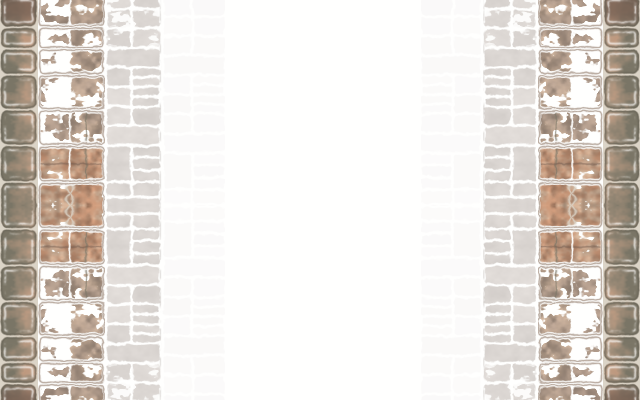
Reproduce this background procedurally as a WebGL 1 fragment shader.

```glsl
precision highp float;
// Mirrored bands of glossy reptile-leather tiles fading into a white centre.
uniform vec2 u_resolution;

// Layout, in units of a 768 x 480 canvas
const vec2 CANVAS = vec2(768.0, 480.0);
const float MIRROR_Y = 233.5;
const float RIGHT_SCALE = 1.027;
const vec4 COLUMN_ENDS = vec4(45.5, 126.0, 194.0, 270.0);
const vec4 ROWS_NEAR = vec4(28.0, 72.0, 115.0, 157.0);
const vec4 ROWS_FAR = vec4(157.0, 188.0, 214.0, 252.0);
const float BRICK_START = 72.0;
const float BRICK_PITCH = 23.4;

// Colours
const vec3 WHITE = vec3(1.0, 1.0, 0.996);
const vec3 SEAM = vec3(0.86, 0.83, 0.78);
const vec3 OLIVE = vec3(0.48, 0.46, 0.40);
const vec3 TAN = vec3(0.77, 0.67, 0.58);
const vec3 RUST = vec3(0.72, 0.54, 0.43);
const vec3 UMBER = vec3(0.45, 0.36, 0.31);
const vec3 TAUPE = vec3(0.66, 0.58, 0.52);
const vec3 PALE = vec3(0.865, 0.845, 0.83);
const vec3 GHOST = vec3(0.984, 0.98, 0.978);

float hash(vec2 p) {
  return fract(sin(dot(p, vec2(127.1, 311.7))) * 43758.5);
}

float noise(vec2 p) {
  vec2 i = floor(p), f = fract(p);
  f = f * f * (3.0 - 2.0 * f);
  return mix(mix(hash(i), hash(i + vec2(1, 0)), f.x),
             mix(hash(i + vec2(0, 1)), hash(i + 1.0), f.x), f.y);
}

float fbm(vec2 p) {
  return 0.55 * noise(p) + 0.3 * noise(p * 2.1 + 7.0) + 0.15 * noise(p * 4.3 + 19.0);
}

float roundBox(vec2 p, vec2 lo, vec2 hi, float r) {
  vec2 d = abs(p - 0.5 * (lo + hi)) - 0.5 * (hi - lo) + r;
  return length(max(d, 0.0)) + min(max(d.x, d.y), 0.0) - r;
}

// Soft line of the given half width around zero distance
float line(float d, float width) {
  return exp(-d * d / (width * width));
}

// Lower edge, upper edge and index of a leather row
vec3 leatherRow(float y) {
  vec3 row = vec3(-ROWS_NEAR.x, ROWS_NEAR.x, 0.0);
  for (int i = 0; i < 3; i++)
    if (y > ROWS_NEAR[i]) row = vec3(ROWS_NEAR[i], ROWS_NEAR[i + 1], float(i) + 1.0);
  for (int i = 0; i < 3; i++)
    if (y > ROWS_FAR[i]) row = vec3(ROWS_FAR[i], ROWS_FAR[i + 1], float(i) + 4.0);
  return row;
}

// Distance and random tone of a pale brick; some rows split and stack
vec2 paleBrick(vec2 p, float left, float right) {
  float row = floor((p.y - BRICK_START) / BRICK_PITCH);
  float lo = BRICK_START + row * BRICK_PITCH, hi = lo + BRICK_PITCH;
  if (p.y < BRICK_START) { row = -1.0; lo = 28.0; hi = BRICK_START; }
  if (p.y < 28.0) { row = -2.0; lo = 10.0; hi = 28.0; }
  if (p.y < 10.0) { row = -3.0; lo = -10.0; hi = 10.0; }
  if (row > -2.5 && mod(row, 4.0) > 0.5) {
    float split = mix(left, right, 0.47);
    if (p.x < split) right = split;
    else {
      left = split;
      float count = row < -0.5 && row > -1.5 ? 3.0 : (row > 1.5 && row < 3.5 ? 2.0 : 1.0);
      float h = (hi - lo) / count;
      lo += floor((p.y - lo) / h) * h;
      hi = lo + h;
    }
  }
  return vec2(roundBox(p, vec2(left, lo) + 1.7, vec2(right, hi) - 1.7, 2.5), hash(vec2(left, lo)));
}

// Outer column: dark rounded scales with bright rims
vec3 outerScales(vec2 p, vec3 row, float grain, float aa) {
  float d = roundBox(p, vec2(1.0, row.x + 1.0), vec2(44.0, row.y - 1.0), 8.0);
  float warm = smoothstep(4.0, 38.0, p.x) * 0.65 + (grain - 0.5) * 1.3;
  vec3 c = mix(OLIVE, mix(TAN, RUST, grain * 0.6), clamp(warm, 0.0, 1.0));
  c = mix(c, UMBER, 0.75 * smoothstep(200.0, 235.0, p.y));
  c = mix(c, WHITE, 0.6 * line(d + 5.0, 1.6) * smoothstep(0.25, 0.6, grain));
  c = mix(c, OLIVE * 0.85, 0.6 * line(d + 1.2, 1.4));
  return mix(SEAM, c, smoothstep(aa, -aa, d));
}

// Second column: rust tiles near the middle, overexposed ones further out
vec3 glossyTiles(vec2 p, vec3 row, float grain, float aa) {
  float frame = roundBox(p, vec2(47.0, row.x + 1.0), vec2(125.0, row.y - 1.0), 5.0);
  float nearRow = 1.0 - step(1.5, row.z), rightHalf = step(84.0, p.x);
  vec2 span = row.z < 0.5 ? vec2(49.0, 123.0) : mix(vec2(49.0, 83.0), vec2(85.0, 123.0), rightHalf);
  float d = roundBox(p, vec2(span.x, row.x + 4.0), vec2(span.y, row.y - 4.0), 3.0);
  vec3 c = mix(mix(TAUPE, RUST, nearRow), TAN, smoothstep(0.35, 0.8, grain));
  c *= 0.84 + 0.32 * noise(p * 0.16 + 50.0);
  float blown = grain + mix(mix(0.16, -0.06, rightHalf), -0.17, nearRow);
  c = mix(c, WHITE, smoothstep(0.53, 0.60, blown));
  // Fine creases and the knotted centre seam
  float creased = step(0.5, row.z) * (1.0 - step(2.5, row.z));
  c = mix(c, OLIVE, 0.65 * creased * line(p.x - 103.0, 1.2));
  c = mix(c, UMBER, 0.5 * creased * nearRow * line(p.y - 50.0, 1.3));
  float knot = abs(p.x - 84.0) - 4.0 * abs(sin(p.y * 0.22));
  c = mix(c, SEAM, 0.8 * (1.0 - step(0.5, row.z)) * line(knot, 1.8));
  c = mix(WHITE, c, smoothstep(aa, -aa, d));
  return mix(c, TAUPE * 0.95, 0.7 * line(frame + 0.7, 1.1));
}

void main() {
  vec2 p = gl_FragCoord.xy / u_resolution * CANVAS;
  float aa = max(0.7, CANVAS.y / u_resolution.y);
  vec2 q = vec2(min(p.x, (CANVAS.x - p.x) * RIGHT_SCALE), abs(p.y - MIRROR_Y));
  vec2 ripple = vec2(fbm(q * 0.13), fbm(q * 0.13 + 40.0)) - 0.5;
  vec2 w = q + ripple * mix(2.0, 5.0, smoothstep(35.0, 110.0, q.x));
  float grain = fbm(q * vec2(0.065, 0.085) + 11.0);
  vec3 row = leatherRow(w.y);
  vec3 color = WHITE;
  if (q.x < COLUMN_ENDS.x) color = outerScales(w, row, grain, aa);
  else if (q.x < COLUMN_ENDS.y) color = glossyTiles(w, row, grain, aa);
  else if (q.x < COLUMN_ENDS.z) {
    vec2 brick = paleBrick(w, 127.0, 193.0);
    vec3 tone = PALE + 0.05 * (brick.y - 0.5) + 0.07 * (grain - 0.5);
    float faded = smoothstep(185.0, 198.0, q.y) * smoothstep(0.48, 0.56, grain);
    color = mix(WHITE, tone, smoothstep(aa, -aa, brick.x) * (1.0 - 0.9 * faded));
    color = mix(color, PALE * 0.92, 0.5 * line(q.x - 192.5, 1.0) * smoothstep(0.35, 0.6, grain));
  } else if (q.x < COLUMN_ENDS.w) {
    vec2 brick = paleBrick(w + vec2(0.0, 9.0), 195.0, 271.0);
    color = mix(WHITE, GHOST + 0.012 * (brick.y - 0.5), smoothstep(aa, -aa, brick.x));
  }
  gl_FragColor = vec4(color, 1.0);
}
```
